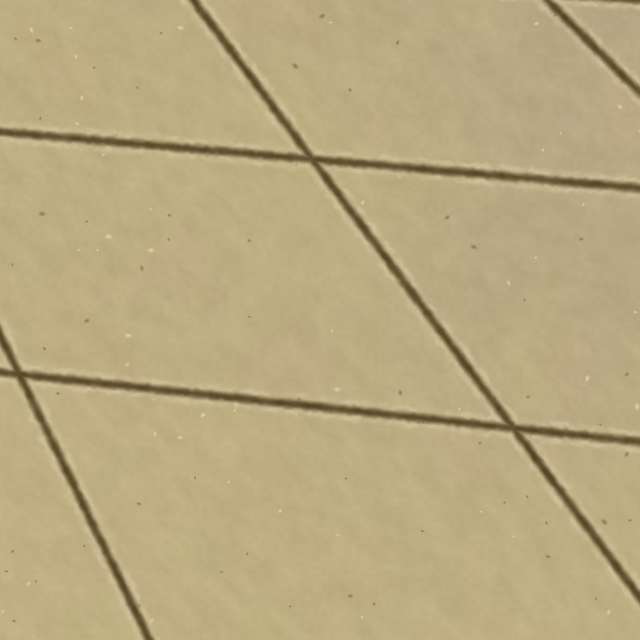
Write a three.js fragment shader that draws this texture.

```glsl
varying vec2 vUv;

const vec3 STONE = vec3(0.742, 0.682, 0.512);
const vec3 STONE_GREY = vec3(0.714, 0.656, 0.520);
const vec3 STONE_OCHRE = vec3(0.758, 0.694, 0.510);
const vec3 PINK_STAIN = vec3(0.745, 0.660, 0.515);
const vec3 GREEN_STAIN = vec3(0.737, 0.695, 0.500);
const vec3 RIM = vec3(0.805, 0.748, 0.595);
const vec3 JOINT = vec3(0.365, 0.305, 0.180);
const vec3 LIGHT_GRIT = vec3(0.900, 0.840, 0.680);
const vec3 DARK_GRIT = vec3(0.500, 0.425, 0.300);

const float JOINT_HALF = 0.0056;
const float JOINT_SOFT = 0.0050;
const float RIM_OFFSET = 0.0125;
const float RIM_WIDTH = 0.0045;
const float LENS_BOW = 0.0175;
const float GRIT_CELLS = 25.0;
const float GRIT_SHARE = 0.09;

float hash(vec2 p) {
  vec3 q = fract(vec3(p.xyx) * 0.1031);
  q += dot(q, q.yzx + 33.33);
  return fract((q.x + q.y) * q.z);
}

float noise(vec2 p) {
  vec2 i = floor(p);
  vec2 f = fract(p);
  f = f * f * (3.0 - 2.0 * f);
  return mix(mix(hash(i), hash(i + vec2(1.0, 0.0)), f.x),
             mix(hash(i + vec2(0.0, 1.0)), hash(i + 1.0), f.x), f.y);
}

float fbm(vec2 p) {
  float sum = 0.0;
  float amp = 0.5;
  for (int i = 0; i < 4; i++) {
    sum += amp * noise(p);
    p = mat2(1.6, 1.2, -1.2, 1.6) * p + 7.3;
    amp *= 0.5;
  }
  return sum / 0.9375;
}

// Canvas to paving plane: joints fall on whole numbers
vec2 slabCoords(vec2 p) {
  vec3 q = vec3(dot(vec3(0.4587, 0.2251, -0.1072), vec3(p, 1.0)),
                dot(vec3(0.0805, 0.7404, -0.3097), vec3(p, 1.0)),
                dot(vec3(0.0054, -0.1138, 0.3685), vec3(p, 1.0)));
  vec2 g = q.xy / q.z;
  return g + LENS_BOW * g * (g - 1.0);
}

// Distance in canvas units to the nearest joint of each direction
vec2 jointDistance(vec2 p) {
  const float STEP = 0.002;
  vec2 g = slabCoords(p);
  vec2 gx = (slabCoords(p + vec2(STEP, 0.0)) - g) / STEP;
  vec2 gy = (slabCoords(p + vec2(0.0, STEP)) - g) / STEP;
  vec2 slope = sqrt(gx * gx + gy * gy);
  return abs(g - floor(g + 0.5)) / slope;
}

// Sparse soft grains, one at most in each cell
float grit(vec2 p, float seed) {
  vec2 q = p * GRIT_CELLS + seed;
  vec2 cell = floor(q);
  vec2 centre = 0.25 + 0.5 * vec2(hash(cell + 3.1), hash(cell + 8.7));
  vec2 d = fract(q) - centre;
  float angle = 6.2832 * hash(cell + 5.9);
  d = mat2(cos(angle), -sin(angle), sin(angle), cos(angle)) * d;
  d.x *= 0.65;
  float size = mix(0.06, 0.14, pow(hash(cell + 1.7), 2.0));
  float present = step(1.0 - GRIT_SHARE, hash(cell));
  return present * (1.0 - smoothstep(0.0, size, length(d)));
}

void main() {
  vec2 p = vUv;

  // Broad tone and stains
  float cloud = fbm(p * 3.5 + 2.0);
  float greyness = smoothstep(0.35, 1.25, p.x * 0.75 + p.y * 0.45 + (cloud - 0.5) * 0.5);
  vec3 color = mix(STONE, STONE_GREY, greyness);
  color = mix(color, STONE_OCHRE, 0.5 * smoothstep(0.7, 0.0, p.y + (cloud - 0.5) * 0.7));
  color = mix(color, PINK_STAIN, 0.45 * smoothstep(0.45, 0.75, fbm(p * 7.0 + 21.0)));
  color = mix(color, GREEN_STAIN, 0.50 * smoothstep(0.45, 0.75, fbm(p * 7.0 + 47.0)));

  // Slanted brush marks and fine grain
  vec2 slant = vec2(p.x - p.y, p.x + p.y);
  color += 0.050 * (fbm(slant * vec2(20.0, 36.0)) - 0.5);
  color += 0.016 * (noise(p * 150.0) - 0.5);

  // Scattered grit
  color = mix(color, DARK_GRIT, 0.75 * grit(p, 40.0));
  color = mix(color, LIGHT_GRIT, 0.80 * grit(p, 90.5));

  // Pale rims, crumbled and uneven
  vec2 dist = jointDistance(p);
  float crumble = noise(p * 130.0 + 31.0) - 0.5;
  vec2 rimPos = (dist + 0.005 * crumble - RIM_OFFSET) / RIM_WIDTH;
  vec2 rims = exp(-rimPos * rimPos);
  float rimWear = smoothstep(0.25, 0.75, fbm(p * 70.0 + 13.0));
  color = mix(color, RIM, max(rims.x, rims.y) * mix(0.25, 1.0, rimWear));

  // Soft dark joints with uneven edges
  vec2 d = dist + 0.0022 * vec2(noise(p * 110.0) - 0.5, crumble);
  vec2 dark = 1.0 - smoothstep(JOINT_HALF - JOINT_SOFT, JOINT_HALF + JOINT_SOFT, d);
  vec3 jointColor = JOINT + 0.12 * (fbm(p * 60.0 + 5.0) - 0.5);
  color = mix(color, jointColor, max(dark.x, dark.y));

  gl_FragColor = vec4(color, 1.0);
}
```
